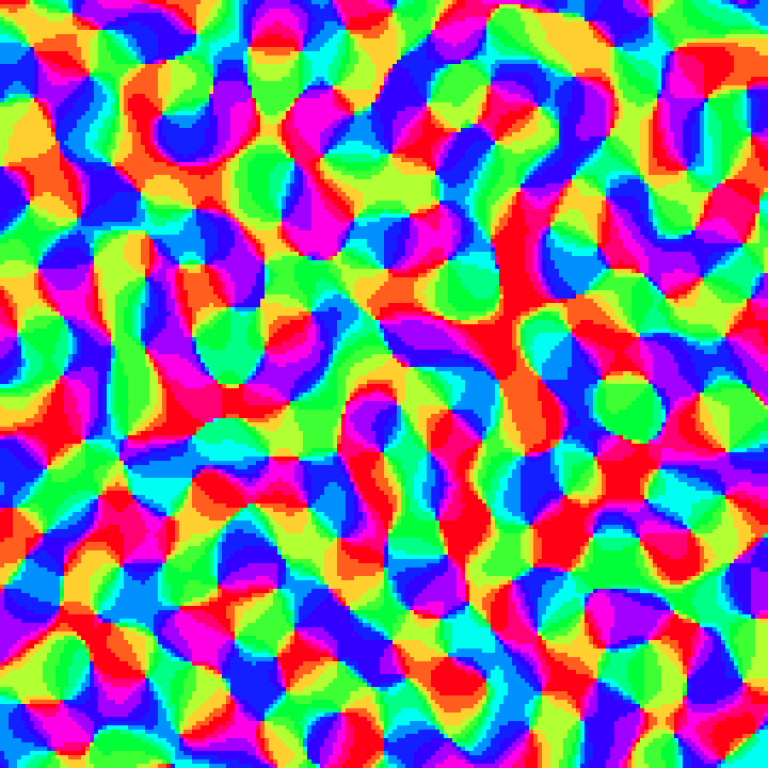
A Shadertoy shader for this texture:

```glsl
// Draws a pinwheel map: the phase of a random wave field in stepped rainbow hues.

const float TAU = 6.2831853;
const int WAVES = 44;
const int HUES = 14;
const float CELLS = 180.0;                     // mosaic cells along the canvas height
const vec2 FREQUENCY_RANGE = vec2(6.0, 10.2);  // wave cycles along the canvas height

// Hue wheel, from red through green and blue back to pink
const vec3 WHEEL[HUES] = vec3[HUES](
    vec3(1.00, 0.00, 0.08), vec3(1.00, 0.37, 0.12), vec3(1.00, 0.81, 0.19),
    vec3(0.70, 1.00, 0.20), vec3(0.24, 1.00, 0.20), vec3(0.00, 1.00, 0.22),
    vec3(0.00, 1.00, 0.52), vec3(0.00, 1.00, 0.95), vec3(0.00, 0.57, 1.00),
    vec3(0.08, 0.12, 1.00), vec3(0.20, 0.00, 1.00), vec3(0.63, 0.00, 1.00),
    vec3(1.00, 0.00, 0.90), vec3(1.00, 0.00, 0.46));

// Part of the full turn taken by each hue
const float SHARE[HUES] = float[HUES](
    0.098, 0.062, 0.075, 0.073, 0.073, 0.073, 0.072,
    0.053, 0.061, 0.078, 0.080, 0.074, 0.064, 0.064);

float hash(float n, float seed) {
    vec2 p = fract(vec2(n * 0.1031 + seed * 0.37, n * 0.1137 + seed * 0.71));
    p += dot(p, p.yx + 33.33);
    return fract((p.x + p.y) * p.x);
}

// Sum of plane waves of similar length, spread over all directions
vec2 waveField(vec2 p, vec2 range) {
    vec2 sum = vec2(0.0);
    for (int i = 0; i < WAVES; i++) {
        float n = float(i) + 1.0;
        float angle = TAU * (n + hash(n, 1.0)) / float(WAVES);
        float frequency = mix(range.x, range.y, hash(n, 2.0));
        vec2 direction = vec2(cos(angle), sin(angle));
        float phase = TAU * (frequency * dot(p, direction) + hash(n, 3.0));
        sum += vec2(cos(phase), sin(phase));
    }
    return sum;
}

// Stepped colour for a turn between 0 and 1
vec3 wheelColor(float turn) {
    int k = 0;
    float edge = SHARE[0];
    while (k < HUES - 1 && turn > edge) {
        k++;
        edge += SHARE[k];
    }
    return WHEEL[k];
}

vec3 cellColor(vec2 cell, float cells) {
    vec2 field = waveField((cell + 0.5) / cells, FREQUENCY_RANGE);
    return wheelColor(fract(atan(field.y, field.x) / TAU));
}

void mainImage(out vec4 fragColor, in vec2 fragCoord) {
    // Four nearest cells, blended over one pixel at their borders
    vec2 p = fragCoord / iResolution.y * CELLS - 0.5;
    vec2 cell = floor(p);
    float pixelWidth = CELLS / iResolution.y;
    vec2 blend = clamp((p - cell - 0.5) / pixelWidth + 0.5, 0.0, 1.0);

    vec3 lower = mix(cellColor(cell, CELLS),
                     cellColor(cell + vec2(1.0, 0.0), CELLS), blend.x);
    vec3 upper = mix(cellColor(cell + vec2(0.0, 1.0), CELLS),
                     cellColor(cell + vec2(1.0, 1.0), CELLS), blend.x);
    fragColor = vec4(mix(lower, upper, blend.y), 1.0);
}
```
